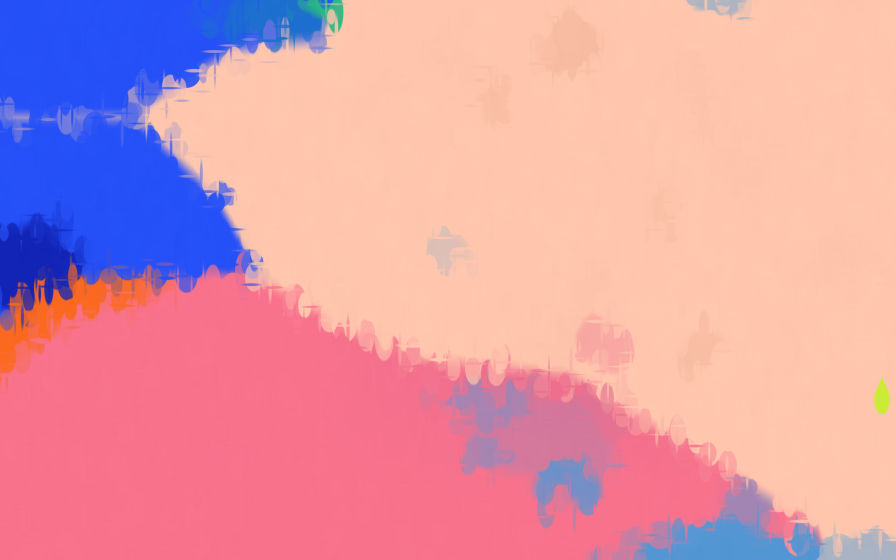
Give the GLSL for this background, as a Shadertoy shader.

```glsl
// Abstract painting: a peach wedge over a blue corner and a pink field.
// A smooth colour plan is sampled at the centres of scattered oval dabs,
// laid from coarse to fine, so every border breaks into brush marks.

const vec3 BLUE   = vec3(0.145, 0.315, 0.97);
const vec3 NAVY   = vec3(0.07, 0.14, 0.71);
const vec3 TEAL   = vec3(0.10, 0.47, 0.76);
const vec3 GREEN  = vec3(0.16, 0.72, 0.52);
const vec3 PINK   = vec3(0.972, 0.447, 0.55);
const vec3 ROSE   = vec3(0.93, 0.425, 0.55);
const vec3 ORANGE = vec3(0.98, 0.41, 0.12);
const vec3 PEACH  = vec3(1.0, 0.777, 0.68);
const vec3 BEIGE  = vec3(0.93, 0.69, 0.58);
const vec3 MAUVE  = vec3(0.60, 0.53, 0.72);
const vec3 SKY    = vec3(0.32, 0.59, 0.83);
const vec3 MIST   = vec3(0.62, 0.69, 0.77);
const vec3 LIME   = vec3(0.80, 0.92, 0.22);

vec2 hash2(vec2 p) {
    vec3 q = fract(p.xyx * vec3(0.1031, 0.1030, 0.0973));
    q += dot(q, q.yzx + 33.33);
    return fract((q.xx + q.yz) * q.zy);
}

float ramp(float x, float a, float b) {
    return clamp((x - a) / (b - a), 0.0, 1.0);
}

// Layered sines, about -1 to 1
float waves(vec2 p) {
    return 0.5 * sin(p.x * 23.0 + 2.0 * sin(p.y * 17.0))
         + 0.5 * sin(p.y * 31.0 + 2.0 * sin(p.x * 29.0));
}

// Soft oval patch with a ragged rim
float patchMask(vec2 p, vec2 centre, vec2 radius) {
    float d = length((p - centre) / radius) + 0.2 * waves(p * 2.0);
    return 1.0 - smoothstep(0.65, 1.15, d);
}

// Positive inside the peach wedge, whose tip points left
float wedge(vec2 p) {
    float lower = 0.79 - 0.14 * ramp(p.x, 0.24, 0.385)
        - 0.15 * ramp(p.x, 0.385, 0.47) - 0.135 * ramp(p.x, 0.47, 0.71)
        - 0.035 * ramp(p.x, 0.71, 1.02) - 0.27 * ramp(p.x, 1.02, 1.46)
        - 0.12 * ramp(p.x, 1.46, 1.50);
    float upper = 0.79 + 0.12 * ramp(p.x, 0.22, 0.42)
        + 0.02 * ramp(p.x, 0.42, 0.57) + 0.17 * ramp(p.x, 0.57, 0.65);
    return min(p.y - lower, upper - p.y);
}

vec3 colourPlan(vec2 p) {
    // Blue corner with a navy foot and a teal-green top
    vec3 col = mix(BLUE, NAVY, patchMask(p, vec2(0.0, 0.52), vec2(0.17, 0.085)));
    col = mix(col, TEAL, 0.75 * patchMask(p, vec2(0.50, 0.97), vec2(0.14, 0.05)));
    col = mix(col, GREEN, patchMask(p, vec2(0.60, 1.0), vec2(0.07, 0.035)));

    // Pink field, with orange along its upper left rim
    float depth = 0.43 + 0.08 * ramp(p.x, 0.0, 0.14) - p.y;
    vec3 field = mix(PINK, ROSE, smoothstep(0.5, 1.0, p.x) * smoothstep(0.1, 0.35, p.y));
    float rim = 1.0 - smoothstep(-0.02, 0.03, depth - 0.09 + 0.2 * p.x);
    field = mix(field, ORANGE, rim * (1.0 - smoothstep(0.22, 0.36, p.x)));

    // Cool patches inside the pink
    field = mix(field, MAUVE, 0.85 * patchMask(p, vec2(0.87, 0.28), vec2(0.08, 0.045)));
    field = mix(field, MAUVE, 0.8 * patchMask(p, vec2(0.87, 0.19), vec2(0.045, 0.03)));
    field = mix(field, MAUVE, 0.35 * patchMask(p, vec2(0.97, 0.22), vec2(0.15, 0.08)));
    field = mix(field, SKY, 0.8 * patchMask(p, vec2(1.02, 0.14), vec2(0.065, 0.045)));
    field = mix(field, MAUVE, 0.9 * patchMask(p, vec2(1.33, 0.09), vec2(0.06, 0.05)));
    field = mix(field, SKY, patchMask(p, vec2(1.32, 0.0), vec2(0.23, 0.065)));
    col = mix(col, field, smoothstep(-0.015, 0.015, depth));

    // Peach wedge and its faint stains
    vec3 light = mix(PEACH, BEIGE, 0.12 * smoothstep(0.45, 1.0, waves(p * 0.55 + 0.4)));
    light = mix(light, BEIGE, 0.5 * patchMask(p, vec2(1.02, 0.92), vec2(0.06, 0.06)));
    light = mix(light, BEIGE, 0.35 * patchMask(p, vec2(0.88, 0.83), vec2(0.03, 0.05)));
    light = mix(light, BEIGE, 0.4 * patchMask(p, vec2(1.25, 0.375), vec2(0.04, 0.04)));
    light = mix(light, BEIGE, 0.25 * patchMask(p, vec2(1.18, 0.62), vec2(0.03, 0.05)));
    light = mix(light, MIST, 0.35 * patchMask(p, vec2(0.80, 0.55), vec2(0.045, 0.03)));
    light = mix(light, ROSE, 0.35 * patchMask(p, vec2(1.08, 0.39), vec2(0.05, 0.06)));
    light = mix(light, MIST, 0.85 * patchMask(p, vec2(1.29, 1.0), vec2(0.07, 0.025)));
    light = mix(light, MIST, 0.9 * patchMask(p, vec2(1.54, 0.0), vec2(0.13, 0.05)));
    return mix(col, light, smoothstep(-0.022, 0.02, wedge(p)));
}

// Lays one grid of randomly sized dabs over a colour
vec3 layDabs(vec3 col, vec2 p, float cell, vec2 stretch, float seed, float pixel) {
    vec2 home = floor(p / cell);
    for (int j = -1; j <= 1; j++)
    for (int i = -1; i <= 1; i++) {
        vec2 id = home + vec2(i, j);
        vec2 place = hash2(id + seed), size = hash2(id + seed + 57.0);
        vec2 centre = (id + place) * cell;
        vec2 radius = cell * stretch * mix(vec2(0.45), vec2(1.0), size);
        float d = (length((p - centre) / radius) - 1.0) * min(radius.x, radius.y);
        float cover = 1.0 - smoothstep(-pixel, pixel, d);
        if (cover > 0.0) {
            vec2 shift = (hash2(id + seed + 113.0) - 0.5) * 0.045;
            vec3 paint = colourPlan(centre + shift) + (size.x - 0.5) * 0.008;
            col = mix(col, paint, cover * mix(0.6, 1.0, place.y));
        }
    }
    return col;
}

void mainImage(out vec4 fragColor, in vec2 fragCoord) {
    vec2 p = fragCoord / iResolution.y;
    p.x *= 1.6 * iResolution.y / iResolution.x;
    float pixel = 0.7 / iResolution.y;

    // Broad dabs, upright dabs, then thin streaks both ways
    vec3 col = colourPlan(p);
    col = layDabs(col, p, 0.055, vec2(0.50, 0.75), 11.0, pixel);
    col = layDabs(col, p, 0.038, vec2(0.45, 0.80), 37.0, pixel);
    col = layDabs(col, p, 0.040, vec2(0.08, 0.70), 71.0, pixel);
    col = layDabs(col, p, 0.036, vec2(0.60, 0.09), 93.0, pixel);

    // Lime drop, narrowing upward
    vec2 q = p - vec2(1.575, 0.288);
    float width = 0.014 * (1.0 - smoothstep(0.0, 0.045, q.y));
    float drop = max(abs(q.x) - width * sqrt(max(0.0, 1.0 - pow(min(q.y, 0.0) / 0.028, 2.0))), abs(q.y - 0.008) - 0.036);
    col = mix(col, LIME, 1.0 - smoothstep(-pixel, pixel, drop));
    fragColor = vec4(clamp(col, 0.0, 1.0), 1.0);
}
```
